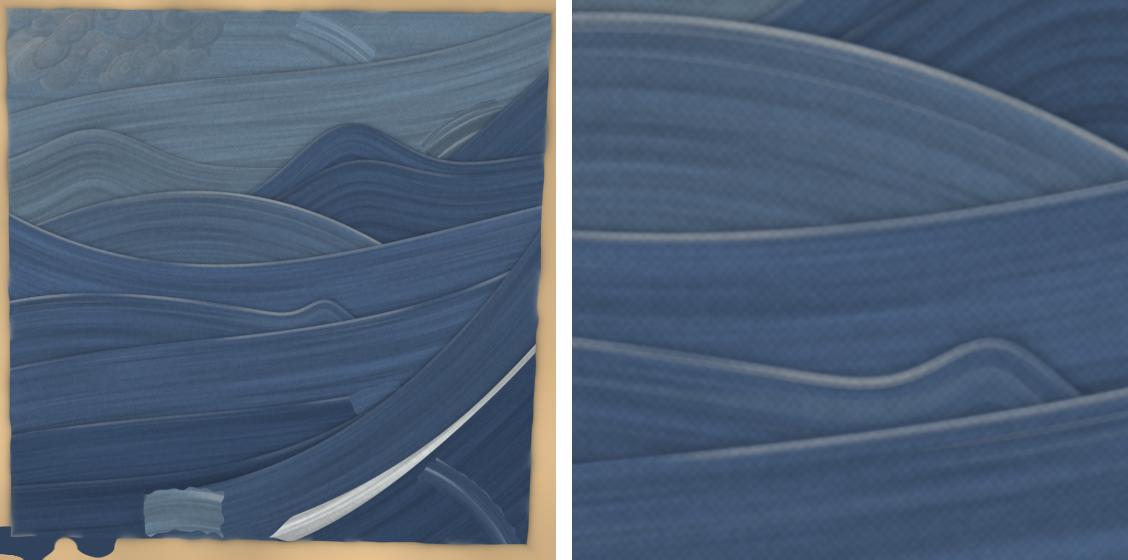
Left: the whole. Right: its middle third, enlarged.
A Shadertoy shader for this texture:

```glsl
// Overlapping blue-grey waves brushed in thick paint on a canvas lying on a cream table.
const vec3 TABLE = vec3(0.84, 0.71, 0.53);
const vec3 UMBER = vec3(0.44, 0.40, 0.33);
const vec3 PALE = vec3(0.60, 0.61, 0.61);
const vec3 MIST = vec3(0.37, 0.45, 0.52);
const vec3 SLATE = vec3(0.25, 0.33, 0.44);
const vec3 DEEP = vec3(0.19, 0.26, 0.36);
const vec3 FLAT = vec3(0.5, 1.0, 0.0);
const float SOFT = 0.0015;

float hash(vec2 p) {
  vec3 q = fract(p.xyx * vec3(0.1031, 0.1030, 0.0973));
  q += dot(q, q.yzx + 33.33);
  return fract((q.x + q.y) * q.z);
}

float noise(vec2 p) {
  vec2 i = floor(p), f = fract(p);
  f = f * f * (3.0 - 2.0 * f);
  return mix(mix(hash(i), hash(i + vec2(1, 0)), f.x),
             mix(hash(i + vec2(0, 1)), hash(i + vec2(1, 1)), f.x), f.y);
}

float cover(float d) { return smoothstep(-SOFT, SOFT, d); }

// Hair streaks: u runs along the stroke, v across it
float bristles(float u, float v, float seed) {
  return 0.35 * noise(vec2(u * 2.0 + seed, v * 45.0 + 100.0))
       + 0.40 * noise(vec2(u * 4.0 + seed, v * 120.0 + 300.0))
       + 0.35 * noise(vec2(u * 9.0 + seed, v * 250.0 + 600.0)) - 0.55;
}

// Cubic through four control heights, plus a hump (centre, width, height)
float crest(float x, vec4 h, vec3 hump) {
  float s = 1.0 - x, g = (x - hump.x) / hump.y;
  return dot(h, vec4(s*s*s, 3.0*s*s*x, 3.0*s*x*x, x*x*x)) + hump.z * exp(-g * g);
}

// Distance below the crest, corrected for its slope
float depth(vec2 p, vec4 h, vec3 hump) {
  float y = crest(p.x, h, hump);
  float slope = (crest(p.x + 0.004, h, hump) - y) / 0.004;
  return (y - p.y) / sqrt(1.0 + slope * slope);
}

// Long stroke with a raised rim and a soft shadow above it
vec3 wave(vec3 under, vec2 p, vec4 h, vec3 hump, vec3 paint, float rim, float startX) {
  float d = depth(p, h, hump), seed = h.x * 71.0 + h.w * 37.0;
  float side = cover(p.x - startX + 0.008 * (noise(p * 60.0) - 0.5));
  float patchy = smoothstep(0.15, 0.75, noise(vec2(p.x * 9.0 + seed, seed)));
  float comb = smoothstep(0.6, 0.85, noise(vec2(p.x * 5.0 + seed, d * 190.0)));
  float ridge = (d - 0.003) / 0.0028;
  vec3 col = paint * (1.0 + 0.34 * bristles(p.x, d, seed));
  col = mix(col, PALE, rim * patchy * exp(-ridge * ridge));
  col = mix(col, PALE, 0.4 * rim * comb * exp(-max(d, 0.0) * 38.0));
  under *= 1.0 - 0.22 * side * exp(-abs(d) / 0.004);
  return mix(under, col, side * cover(d));
}

// Short bent dab with hairs along its length
vec3 dab(vec3 under, vec2 p, vec2 centre, vec2 size, float angle, vec3 paint) {
  float c = cos(angle), s = sin(angle);
  vec2 q = mat2(c, -s, s, c) * (p - centre);
  q.y += q.x * q.x * 1.8;
  vec2 e = size - abs(q) + 0.01 * (noise(p * 70.0) - 0.5);
  float streak = bristles(q.x, q.y, centre.x * 50.0);
  vec3 col = paint * (1.0 + 0.5 * streak);
  col = mix(col, PALE, 0.45 * smoothstep(0.12, 0.35, streak));
  return mix(under, col, cover(min(e.x, e.y)));
}

// Curled dabs in the upper left corner
vec3 curls(vec3 col, vec2 p) {
  for (float k = 0.0; k < 42.0; k++) {
    vec2 c = vec2(0.38 * fract(k * 0.618), 0.87 + 0.11 * hash(vec2(k, 4)));
    vec2 q = mat2(0.8, -0.6, 0.6, 0.8) * (p - c);
    float r = 0.018 + 0.022 * hash(vec2(k, 9));
    float d = r - length(q * vec2(0.75, 1.2)) + 0.008 * (noise(p * 45.0 + k) - 0.5);
    float lit = clamp(0.5 + 0.5 * q.y / r, 0.0, 1.0);
    vec3 paint = mix(MIST, PALE, lit * (0.8 - c.x * 1.5)) * 0.95;
    col = mix(col, paint * (1.0 + 0.25 * bristles(q.x, d, k)), 0.8 * cover(d));
  }
  return col;
}

vec3 painting(vec2 p) {
  vec3 c = curls(MIST * (1.03 + 0.2 * bristles(p.x, p.y, 3.0)), p);
  c = dab(c, p, vec2(0.60, 0.925), vec2(0.075, 0.038), -0.5, MIST * 1.08);
  // Pale upper waves
  c = wave(c, p, vec4(0.79, 0.90, 0.83, 0.98), FLAT, MIST, 0.25, 0.0);
  c = wave(c, p, vec4(0.70), vec3(0.17, 0.13, 0.07), MIST * 0.96, 0.4, 0.0);
  c = dab(c, p, vec2(0.84, 0.755), vec2(0.08, 0.045), 0.5, MIST * 0.85);
  c = wave(c, p, vec4(-0.01, 0.29, 0.59, 0.89), FLAT, SLATE * 0.96, 0.2, 0.0);
  // Middle hills
  c = wave(c, p, vec4(0.55, 0.62, 0.68, 0.73), vec3(0.62, 0.13, 0.11), SLATE * 0.97, 0.3, 0.36);
  c = wave(c, p, vec4(0.52, 0.59, 0.65, 0.71), vec3(0.63, 0.14, 0.07), SLATE * 0.92, 0.25, 0.4);
  c = wave(c, p, vec4(0.57, 0.74, 0.68, 0.30), FLAT, mix(SLATE, MIST, 0.4), 0.8, 0.0);
  c = wave(c, p, vec4(0.63, 0.44, 0.56, 0.64), FLAT, SLATE * 1.04, 0.65, 0.0);
  c = wave(c, p, vec4(0.46, 0.53, 0.36, 0.40), vec3(0.59, 0.05, 0.04), SLATE, 0.65, 0.0);
  c = wave(c, p, vec4(0.34, 0.42, 0.37, 0.56), FLAT, SLATE, 0.5, 0.0);
  // Deep water and rising sweep
  c = wave(c, p, vec4(0.22, 0.28, 0.25, 0.40), FLAT, DEEP * 1.06, 0.35, 0.0);
  c = dab(c, p, vec2(0.68, 0.285), vec2(0.045, 0.025), 0.3, SLATE * 1.08);
  c = wave(c, p, vec4(0.13, 0.16, 0.12, 0.60), FLAT, DEEP, 0.2, 0.0);
  c = wave(c, p, vec4(0.13, 0.08, 0.13, 0.63), FLAT, SLATE * 0.95, 0.2, 0.26);
  c = dab(c, p, vec2(0.33, 0.09), vec2(0.07, 0.038), 0.0, MIST);
  vec4 sweep = vec4(0.075, -0.075, 0.042, 0.425);
  c = wave(c, p, sweep, FLAT, DEEP, 0.1, 0.5);
  c = dab(c, p, vec2(0.86, 0.10), vec2(0.11, 0.025), -0.8, SLATE * 0.93);
  // White ribbon thinning to the right
  float d = depth(p, sweep, FLAT) - 0.004;
  float w = mix(0.021, 0.005, smoothstep(0.5, 0.88, p.x)) * smoothstep(0.48, 0.53, p.x);
  return mix(c, PALE * (1.13 + 0.7 * bristles(p.x, d, 8.0)), cover(w - abs(d)) * cover(p.x - 0.485));
}

void mainImage(out vec4 fragColor, in vec2 fragCoord) {
  vec2 p = fragCoord / iResolution.xy;
  // Skewed canvas outline, positive inside
  vec2 low = p - mix(vec2(0.021, 0.043), vec2(0.012, 0.026), p.yx);
  vec2 high = mix(vec2(0.947, 0.985), vec2(0.993, 0.976), p.yx) - p;
  vec2 gap = min(low, high);
  float inside = min(gap.x, gap.y) + 0.004 * (noise(p * 35.0) - 0.5);
  // Table, contact shadow and spilled paint
  vec3 table = TABLE * (0.94 + 0.14 * noise(p * vec2(9, 5)));
  float shade = exp(min(inside, 0.0) * 150.0) * (0.35 + 0.6 * noise(p * 13.0));
  table = mix(table, UMBER, shade);
  float spill = noise(p * vec2(17, 45)) - 0.4 - smoothstep(0.2, 0.42, p.x);
  table = mix(table, DEEP, smoothstep(-0.03, 0.03, spill) * cover(0.06 - p.y));
  // Cloth weave, grain and worn edge
  vec2 thread = sin(p * 900.0 + 3.0 * noise(p * 30.0));
  float weave = 0.022 * thread.x * thread.y + 0.06 * (noise(p * 230.0) - 0.5);
  float worn = exp(-max(inside, 0.0) / 0.004) * smoothstep(0.5, 0.8, noise(p * 22.0));
  vec3 col = mix(painting(p) * (1.0 + weave), PALE, 0.7 * worn);
  fragColor = vec4(mix(table, col, cover(inside)), 1.0);
}
```
